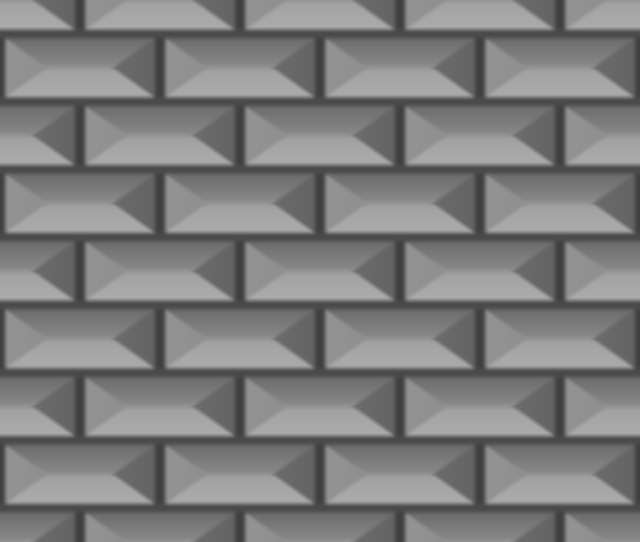
This texture is drawn by a Shadertoy shader. Its source:

```glsl
const vec2 CELLS = vec2(4.0, 8.0);          // bricks across, courses up
const vec2 BRICK_HALF = vec2(0.467, 0.437); // half brick size, in cells
const vec2 BEVEL = vec2(0.26, 0.437);       // depth of the slopes, in cells
const vec2 EDGE_BLUR = vec2(0.024, 0.055);
const float BED_JOINT = 0.29;
const float HEAD_JOINT = 0.25;

// Smooth step of the given half width, centred on zero
float softStep(float halfWidth, float x) {
    return smoothstep(-halfWidth, halfWidth, x);
}

// Position inside a cell, -0.5 to 0.5, with even courses shifted by half
vec2 runningBond(vec2 uv, vec2 cells) {
    vec2 grid = uv * cells + vec2(0.0, 0.5);
    grid.x += 0.5 * (1.0 - mod(floor(grid.y), 2.0));
    return fract(grid) - 0.5;
}

// Grey of a hipped brick lit from the lower left
float hippedShade(vec2 p, vec2 halfSize, vec2 bevel) {
    vec2 climb = max((halfSize - abs(p)) / bevel, 0.0);
    float rise = min(climb.y, 1.0);
    float upper = mix(0.42, 0.54, rise);
    float lower = mix(0.665, 0.62, rise * rise);
    float slopes = mix(upper, lower, softStep(0.07, -p.y));

    float run = min(climb.x, 1.0);
    float left = mix(0.575, 0.56, run);
    float right = mix(0.39, 0.42, run);
    float ends = mix(left, right, softStep(0.05, p.x));
    return mix(slopes, ends, softStep(0.13, climb.y - climb.x));
}

// Brick coverage along each axis
vec2 brickCover(vec2 p, vec2 halfSize, vec2 blur) {
    return smoothstep(-blur, blur, halfSize - abs(p));
}

void mainImage(out vec4 fragColor, in vec2 fragCoord) {
    vec2 uv = fragCoord / iResolution.xy;
    vec2 p = runningBond(uv, CELLS);
    vec2 blur = max(EDGE_BLUR, CELLS / iResolution.xy);
    vec2 cover = brickCover(p, BRICK_HALF, blur);

    // Upright joints are darker than the level ones
    float joint = mix(BED_JOINT, HEAD_JOINT, (1.0 - cover.x) * cover.y);
    float brick = hippedShade(p, BRICK_HALF, BEVEL);
    float grey = mix(joint, brick, cover.x * cover.y);
    fragColor = vec4(vec3(grey), 1.0);
}
```
